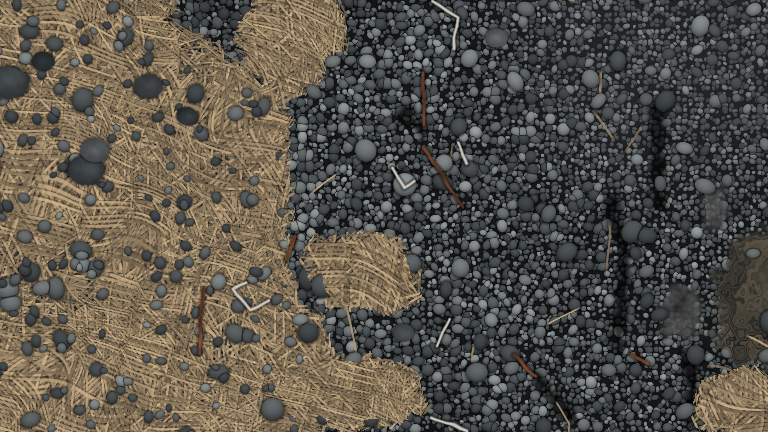
Reproduce this texture procedurally as a Shadertoy shader.

```glsl
// Aerial view of a dark pebble beach meeting dry straw, with driftwood and rock.
const vec3 GAP = vec3(.075, .083, .085), SOIL = vec3(.36, .325, .27);
const vec3 STONE_DARK = vec3(.2, .22, .235), STONE_PALE = vec3(.53, .55, .55);
const vec3 STRAW_DARK = vec3(.43, .37, .29), STRAW_PALE = vec3(.81, .7, .54);
const vec3 BLEACHED = vec3(.8, .78, .74), RUST = vec3(.4, .23, .15);
const float FINE = 76., MEDIUM = 45., COARSE = 25.; // pebbles per canvas height
const int STRAND_LAYERS = 26;
// Segments as start and end; boulders as centre and radius
const vec4 PALE_WOOD[10] = vec4[10](
  vec4(1, 1, 1.06, .96), vec4(1.06, .96, 1.05, .89), vec4(1.06, .67, 1.08, .62),
  vec4(.91, .61, .935, .565), vec4(.935, .565, .96, .58), vec4(.54, .33, .58, .28),
  vec4(.58, .28, .625, .305), vec4(.54, .33, .57, .345), vec4(1.01, .2, 1.04, .26),
  vec4(1, .035, 1.08, .005));
const vec4 BROWN_WOOD[6] = vec4[6](
  vec4(.98, .66, 1.07, .52), vec4(1.19, .18, 1.24, .13), vec4(1.46, .18, 1.5, .16),
  vec4(.98, .83, .98, .71), vec4(.47, .33, .46, .18), vec4(.66, .4, .685, .456));
const vec4 HOLLOWS[7] = vec4[7](
  vec4(1.41, .53, 1.45, .4), vec4(1.45, .4, 1.43, .2), vec4(1.52, .75, 1.53, .52),
  vec4(1.24, .13, 1.31, .04), vec4(.945, .73, .98, .69), vec4(.93, .6, .945, .585),
  vec4(1.6, .18, 1.6, .02));
const vec3 BOULDERS[8] = vec3[8](
  vec3(.02, .81, .042), vec3(.1, .857, .023), vec3(.343, .8, .03), vec3(.2, .607, .037),
  vec3(.22, .652, .03), vec3(.435, .73, .022), vec3(.935, .23, .023), vec3(1.15, .912, .024));

float hash(vec2 p) {
  vec3 q = fract(p.xyx * .1031);
  q += dot(q, q.yzx + 33.33);
  return fract((q.x + q.y) * q.z);
}
float noise(vec2 p) {
  vec2 i = floor(p), f = fract(p);
  f *= f * (3. - 2. * f);
  return mix(mix(hash(i), hash(i + vec2(1, 0)), f.x),
             mix(hash(i + vec2(0, 1)), hash(i + 1.), f.x), f.y);
}
float fbm(vec2 p) {
  return .53 * noise(p) + .29 * noise(p * 2.1 + 7.) + .18 * noise(p * 4.3 + 19.);
}
mat2 rotate(float a) { return mat2(cos(a), sin(a), -sin(a), cos(a)); }
float ellipse(vec2 p, vec2 c, vec2 r) { return (length((p - c) / r) - 1.) * min(r.x, r.y); }
float segment(vec2 p, vec4 s) {
  vec2 a = p - s.xy, b = s.zw - s.xy;
  return length(a - b * clamp(dot(a, b) / dot(b, b), 0., 1.));
}

// One layer of rounded, shaded pebbles over the ground colour
vec3 pebbles(vec3 ground, vec2 p, float cells, float density) {
  vec2 g = p * cells;
  float near = 9., next = 9., tone = 0., lift = 0., aa = cells / iResolution.y;
  for (int k = 0; k < 9; k++) {
    vec2 id = floor(g) + vec2(k % 3 - 1, k / 3 - 1), seed = id + cells;
    if (hash(seed + 51.) > density) continue;
    vec2 d = g - id - .5 - .7 * (vec2(hash(seed + 11.), hash(seed + 23.)) - .5);
    vec2 e = rotate(6.28 * hash(seed + 37.)) * d;
    e.x *= mix(1., 1.5, hash(seed + 71.));
    float l = length(e) / mix(.36, .68, hash(seed + 83.));
    next = min(next, max(l, near));
    if (l < near) { near = l; tone = hash(seed + 97.); lift = d.y; }
  }
  float dome = sqrt(max(0., 1. - near * near)), seam = smoothstep(0., .28, next - near);
  vec3 stone = mix(STONE_DARK, STONE_PALE, tone * tone * .85 + .12);
  stone *= (.62 + .42 * dome + .35 * lift) * mix(.45, 1., seam);
  ground *= mix(.5, 1., smoothstep(.95, 1.4, near));
  return mix(ground, stone, 1. - smoothstep(1. - aa, 1. + aa, near));
}

// Straw coverage: x is the broad left bank, y the dense tufts
vec2 strawCover(vec2 p) {
  float bank = p.x - .66 + .28 * smoothstep(.72, 1., p.y) - .1 * (1. - smoothstep(.2, .4, p.y));
  float tuft = min(ellipse(p, vec2(.67, .94), vec2(.105, .14)), ellipse(p, vec2(.83, .375), vec2(.13, .085)));
  tuft = min(tuft, ellipse(p, vec2(.8, .09), vec2(.19, .085)));
  tuft = min(tuft, ellipse(p, vec2(1.73, .06), vec2(.1, .08)));
  vec2 wobble = (fbm(p * 10.) - .5) * vec2(.17, .08);
  return 1. - smoothstep(vec2(-.04, -.025), vec2(.03, .02), vec2(bank, tuft) + wobble);
}
// Crossing layers of bowed strands
vec3 straw(vec3 col, vec2 p, float cover) {
  vec2 bent = p + .07 * vec2(noise(p * 6.), noise(p * 6. + 40.));
  for (int i = 0; i < STRAND_LAYERS; i++) {
    float k = float(i);
    vec2 q = (rotate(k * 2.4) * bent + k * .37) * vec2(9. + mod(k, 5.), 105.);
    vec2 id = floor(q) + k * 17., f = fract(q);
    float bow = (hash(id + 9.) - .5) * f.x * (1. - f.x);
    float off = f.y - .5 - .3 * (hash(id) - .5) - bow;
    float line = smoothstep(0., .15, f.x) * (1. - smoothstep(.8, 1., f.x));
    line *= 1. - smoothstep(.12, .38, abs(off));
    float shown = step(hash(id + 31.), cover * .62);
    col *= 1. - .22 * shown * smoothstep(.1, .3, -off);
    col = mix(col, mix(STRAW_DARK, STRAW_PALE, hash(id + 63.)), line * shown * .85);
  }
  return col;
}

void mainImage(out vec4 fragColor, in vec2 fragCoord) {
  vec2 p = fragCoord / iResolution.y, cover = strawCover(p);
  float px = 1. / iResolution.y, rough = fbm(p * 28.) - .5;
  float gravel = smoothstep(1.2, 1.6, p.x + .2 * p.y);
  // Pebble bed and wet hollows
  vec3 col = pebbles(GAP, p, FINE, .93);
  col = pebbles(col, p, MEDIUM, mix(.68, .23, gravel)) * (.85 + .35 * fbm(p * 5.));
  col = mix(col, vec3(.32, .33, .35), .22 * gravel * smoothstep(.4, .8, p.y));
  float hollow = 1., pale = 1., brown = 1.;
  for (int i = 0; i < 7; i++) hollow = min(hollow, segment(p, HOLLOWS[i]));
  col *= mix(.3, 1., smoothstep(.002, .03, hollow + .035 * rough));
  // Bedded rock and outcrops
  float ledge = ellipse(p, vec2(1.765, .31), vec2(.11, .17)) + rough * .06;
  float outcrop = min(ellipse(p, vec2(1.575, .28), vec2(.05, .06)), ellipse(p, vec2(1.655, .52), vec2(.03, .045)));
  float beds = noise(vec2(ledge * 130. + 8. * rough, p.y * 9.));
  col = mix(col, mix(GAP * 1.4, SOIL, beds), 1. - smoothstep(-.015, .015, ledge));
  col = mix(col, vec3(.28) + .38 * rough, .85 - .85 * smoothstep(-.01, .015, outcrop + .05 * rough));
  // Soil, straw and exposed stones
  float density = max(cover.x * mix(.36, .9, smoothstep(.25, .65, fbm(p * 6. + 3.))), cover.y);
  col = straw(mix(col, SOIL * (.8 + rough), .65 * density), p, density);
  col = pebbles(col, p, COARSE, .09 * (1. - cover.y));
  col = pebbles(col, p + 3., MEDIUM, .13 * cover.x * (1. - cover.y));
  for (int i = 0; i < 8; i++) {
    vec3 b = BOULDERS[i];
    float l = length((p - b.xy) * vec2(.9, 1.1)) / b.z + .35 * rough, aa = px / b.z;
    vec3 stone = mix(STONE_DARK, STONE_PALE, .6 * hash(b.xy * 91.)) * (1.05 - .3 * l + .5 * rough);
    col = mix(col * mix(.5, 1., smoothstep(.9, 1.25, l)), stone, 1. - smoothstep(1. - aa, 1. + aa, l));
  }
  // Driftwood
  vec2 w = p + .006 * vec2(noise(p * 35.), noise(p * 35. + 5.)) - .003;
  for (int i = 0; i < 10; i++) pale = min(pale, segment(w, PALE_WOOD[i]));
  for (int i = 0; i < 6; i++) brown = min(brown, segment(w, BROWN_WOOD[i]));
  col *= mix(.55, 1., smoothstep(.003, .012, min(pale, brown)));
  col = mix(col, RUST * (1. + rough), 1. - smoothstep(.0035 - px, .0035 + px, brown));
  col = mix(col, BLEACHED, 1. - smoothstep(.003 - px, .003 + px, pale));
  fragColor = vec4(clamp(col, 0., 1.), 1);
}
```
